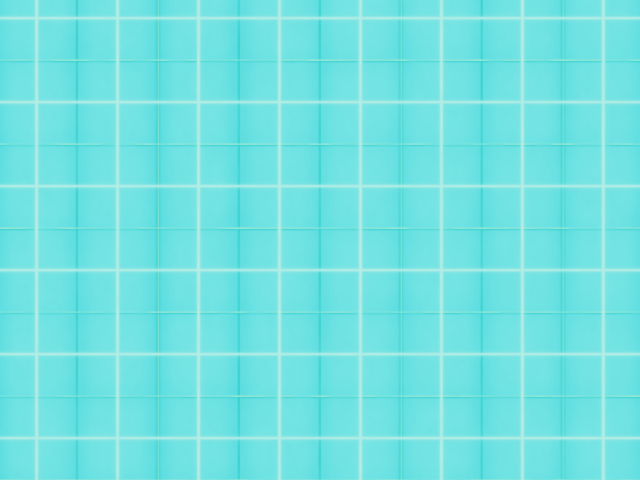
Give the GLSL for this texture, as a WebGL 1 fragment shader.

```glsl
precision highp float;
// Turquoise checked cloth: soft pale stripes form a grid, with darker woven
// seams halfway between them. Distances to the nearest stripe and seam shape
// each band; hashes and value noise add uneven threads and faint mottling.

uniform vec2 u_resolution;

// Lengths are fractions of the canvas height.
#define CELL vec2(0.16866, 0.17500)
#define GRID_ORIGIN vec2(0.0763, 0.0872)
#define STRIPE_WIDTH 0.0037
#define SEAM_WIDTH 0.0031
#define THREAD_WIDTH 0.0018
#define SHADE_WIDTH 0.026
#define MOTTLE 0.022
#define FILL vec3(0.45, 0.89, 0.89)
#define SHADE vec3(0.37, 0.87, 0.88)
#define SEAM vec3(0.18, 0.81, 0.81)
#define STRIPE vec3(0.72, 0.93, 0.90)
#define THREAD vec3(0.62, 0.91, 0.83)

float hash(vec2 p) {
  return fract(sin(dot(p, vec2(127.1, 311.7))) * 43758.5453);
}

float noise(vec2 p) {
  vec2 i = floor(p), f = fract(p);
  f = f * f * (3.0 - 2.0 * f);
  return mix(mix(hash(i), hash(i + vec2(1.0, 0.0)), f.x),
             mix(hash(i + vec2(0.0, 1.0)), hash(i + 1.0), f.x), f.y);
}

// Soft band, never narrower than a pixel can show.
float band(float dist, float width) {
  float w = max(width, 0.6 / u_resolution.y);
  return exp(-dist * dist / (w * w)) * width / w;
}

void main() {
  vec2 p = gl_FragCoord.xy / u_resolution.y;
  vec2 grid = (p - GRID_ORIGIN) / CELL;
  vec2 id = floor(grid);
  vec2 toSeam = (fract(grid) - 0.5) * CELL;
  vec2 toStripe = (fract(grid + 0.5) - 0.5) * CELL;

  // Ground: deeper around the upright seams, with mottling and a fine weave.
  float depth = 0.65 + 0.35 * hash(vec2(id.x, 4.0));
  float shade = band(toSeam.x, SHADE_WIDTH) * depth;
  shade += 0.2 * band(toSeam.y, SHADE_WIDTH);
  vec3 color = mix(FILL, SHADE, min(shade, 1.0));
  float mottle = 0.5 * noise(p * 22.0) + 0.3 * noise(p * vec2(80.0, 50.0));
  mottle += 0.2 * noise(p * vec2(190.0, 150.0));
  color += (mottle - 0.5) * MOTTLE * vec3(1.6, 0.6, 0.5);

  // Upright seams: some are split by a pale thread, the rest are solid
  // with a faint strand along the right side.
  float split = step(abs(fract(id.x * 0.4) - 0.5), 0.2);
  float wear = 0.65 + 0.35 * noise(vec2(id.x * 7.0, p.y * 22.0));
  float seamX = band(toSeam.x, SEAM_WIDTH * (1.0 + 0.5 * split));
  color = mix(color, SEAM, seamX * wear * mix(0.6, 0.85, depth));
  float threadX = band(toSeam.x - mix(0.0035, 0.0006, split), THREAD_WIDTH);
  color = mix(color, THREAD, threadX * wear * mix(0.2, 0.7, split));

  // Level seams: a thin dark edge under a broken pale thread.
  float dash = smoothstep(0.25, 0.7, noise(vec2(p.x * 30.0, id.y * 9.0)));
  float bead = 0.75 + 0.25 * noise(vec2(p.x * 110.0, id.y * 5.0));
  float crossing = band(toSeam.x, 0.025);
  float edge = band(toSeam.y + 0.0028, 0.0022);
  color = mix(color, SEAM, edge * (0.35 + 0.25 * dash));
  float threadY = band(toSeam.y, THREAD_WIDTH) * bead;
  color = mix(color, THREAD, threadY * min(0.3 + 0.5 * dash + 0.3 * crossing, 1.0));

  // Pale stripes with a faint glow on both sides.
  float glow = max(band(toStripe.x, 0.010), band(toStripe.y, 0.008));
  color = mix(color, STRIPE, 0.12 * glow);
  float fade = 0.86 + 0.14 * noise(p * 40.0);
  float stripeX = band(toStripe.x, STRIPE_WIDTH);
  float stripeY = band(toStripe.y, STRIPE_WIDTH * 0.9);
  float stripe = 1.0 - (1.0 - stripeX) * (1.0 - 0.95 * stripeY);
  color = mix(color, STRIPE, stripe * fade);

  gl_FragColor = vec4(clamp(color, 0.0, 1.0), 1.0);
}
```
